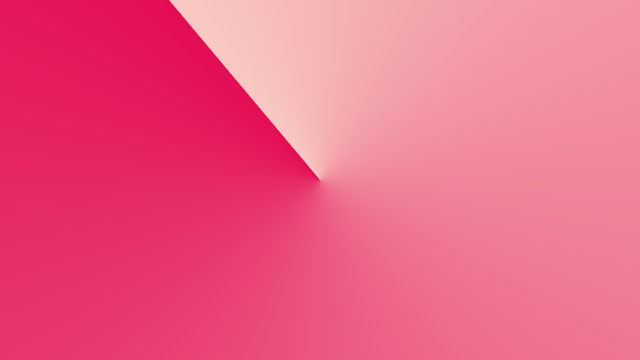
A Shadertoy shader for this background:

```glsl
// Conic sweep from pale peach to crimson around the canvas centre, with one sharp seam.

const float TAU = 6.2831853;
const vec2 CENTRE = vec2(0.5);                  // pivot, as a fraction of the canvas
const float SEAM_ANGLE = -40.0 / 360.0 * TAU;   // clockwise from straight up
const vec3 PEACH = vec3(0.972, 0.792, 0.762);   // start of the sweep
const vec3 CRIMSON = vec3(0.890, 0.050, 0.330); // end of the sweep

// Fraction of a clockwise turn from the seam, with the seam smoothed over one pixel.
float sweepTurn(vec2 p, float pixel) {
    vec2 seamDir = vec2(sin(SEAM_ANGLE), cos(SEAM_ANGLE));
    float along = dot(p, seamDir);
    float across = dot(p, vec2(seamDir.y, -seamDir.x));
    if (along > 0.0 && abs(across) < 0.5 * pixel) {
        return 0.5 - across / pixel;
    }
    // The tiny offset keeps the angle defined at the pivot itself.
    return fract((atan(p.x, p.y + 1e-6) - SEAM_ANGLE) / TAU);
}

void mainImage(out vec4 fragColor, in vec2 fragCoord) {
    // Canvas heights, measured from the pivot
    vec2 p = (fragCoord - CENTRE * iResolution.xy) / iResolution.y;
    float turn = sweepTurn(p, 1.0 / iResolution.y);
    fragColor = vec4(mix(PEACH, CRIMSON, turn), 1.0);
}
```
